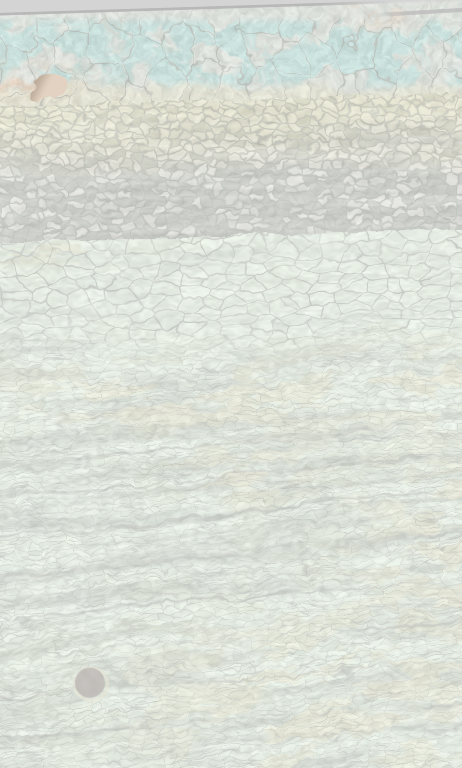
Give the GLSL for this texture, as a Shadertoy shader.

```glsl
// Weathered painted board: a turquoise flaking strip, a band of small chips,
// and pale mint paint whose cracks flatten into rising wood grain.
// Cracks are stretched Voronoi edges; stains and grain are value noise.

const vec3 MINT = vec3(0.9, 0.932, 0.898);
const vec3 SAGE = vec3(0.825, 0.85, 0.82);
const vec3 GREY = vec3(0.775, 0.785, 0.765);
const vec3 CREAM = vec3(0.91, 0.905, 0.835);
const vec3 TURQUOISE = vec3(0.775, 0.875, 0.86);
const vec3 PEACH = vec3(0.89, 0.82, 0.755);

float hash(vec2 p) {
  vec3 q = fract(p.xyx * 0.1031);
  q += dot(q, q.yzx + 33.33);
  return fract((q.x + q.y) * q.z);
}

float noise(vec2 p) {
  vec2 i = floor(p), f = fract(p);
  f = f * f * (3.0 - 2.0 * f);
  return mix(mix(hash(i), hash(i + vec2(1, 0)), f.x),
             mix(hash(i + vec2(0, 1)), hash(i + 1.0), f.x), f.y);
}

float fbm(vec2 p) {
  float sum = 0.0, amp = 0.533;
  for (int i = 0; i < 4; i++) {
    sum += amp * noise(p);
    p = p * 2.03 + 17.1;
    amp *= 0.5;
  }
  return sum;
}

vec2 wobble(vec2 p) { return vec2(noise(p), noise(p + 37.0)) - 0.5; }

vec2 seed(vec2 cell) { return 0.05 + 0.9 * vec2(hash(cell), hash(cell + 71.7)); }

// Stretched Voronoi: x = distance to the edge in canvas units, y = cell hash
vec2 cells(vec2 p, vec2 scale) {
  vec2 q = p * scale + 40.0, base = floor(q), f = q - base, nearest, id;
  float best = 8.0, edge = 8.0;
  for (int k = 0; k < 9; k++) {
    vec2 g = vec2(k % 3 - 1, k / 3 - 1), r = g + seed(base + g) - f;
    if (dot(r, r) < best) { best = dot(r, r); nearest = r; id = base + g; }
  }
  for (int k = 0; k < 25; k++) {
    vec2 g = vec2(k % 5 - 2, k / 5 - 2), r = g + seed(base + g) - f, d = r - nearest;
    if (dot(d, d) > 1e-4)
      edge = min(edge, 0.5 * dot(nearest + r, d) / length(d * scale));
  }
  return vec2(edge, hash(id + 5.3));
}

float line(float d, float halfWidth, float px) {
  return 1.0 - smoothstep(halfWidth - 0.5 * px, halfWidth + 0.7 * px, abs(d));
}

float spot(vec2 p, float x, float y, float rx, float ry) {
  vec2 d = (p - vec2(x, y)) / vec2(rx, ry);
  return exp(-dot(d, d));
}

// Top strip: flaking turquoise, rim lines and a square nail hole
vec3 flakingStrip(vec2 p, float px) {
  vec2 q = p + 0.016 * wobble(p * 45.0) + 0.007 * wobble(p * 140.0);
  vec2 c = cells(q, vec2(25, 20));
  float blue = smoothstep(0.42, 0.56, fbm(q * vec2(32, 38)) + 0.2 * (c.y - 0.5));
  blue *= smoothstep(0.018, 0.035, p.y) * smoothstep(0.126, 0.1, p.y);
  vec3 col = mix(vec3(0.865, 0.88, 0.86), TURQUOISE, 0.85 * blue);
  float warm = spot(p, 0.02, 0.112, 0.1, 0.024) + spot(p, 0.49, 0.017, 0.035, 0.016);
  col = mix(col, PEACH, min(warm, 1.0) * smoothstep(0.3, 0.65, fbm(p * 50.0)));
  col = mix(col, CREAM - 0.015, 0.7 * smoothstep(0.106, 0.122, q.y));
  float crack = line(c.x, 0.0012 * noise(p * 60.0), px) * smoothstep(0.018, 0.03, p.y);
  col = mix(col, GREY - 0.03, 0.8 * crack);
  col += 0.15 * (fbm(q * 150.0) - 0.5);
  float rim = p.y - 0.0185 + 0.031 * p.x;
  col = mix(col, vec3(0.83), smoothstep(0.004, -0.003, rim));
  col = mix(col, vec3(0.69), 0.8 * line(rim, 0.0016, px) * smoothstep(0.54, 0.4, p.x));
  float corner = line(p.y - 0.049 + 0.06 * p.x, 0.0025, px);
  col = mix(col, vec3(0.72), 0.7 * corner * smoothstep(0.48, 0.53, p.x));
  float hole = length(max(abs(q - vec2(0.06, 0.116)) - vec2(0.012, 0.01), 0.0)) - 0.007;
  vec3 inside = mix(PEACH - 0.14, PEACH, smoothstep(0.042, 0.062, p.x + 0.5 * (p.y - 0.116)));
  return mix(col, inside, smoothstep(px, -px, hole));
}

// Small raised chips, cream above and grey below, lit from one side
vec3 chipBand(vec2 p, float px) {
  vec2 q = p + 0.009 * wobble(p * 75.0) + 0.004 * wobble(p * 190.0);
  vec2 c = cells(q, vec2(64, 100));
  float depth = smoothstep(0.14, 0.25, p.y + 0.07 * (fbm(p * vec2(6, 50)) - 0.5));
  vec3 ground = mix(CREAM - 0.06, GREY + 0.025, depth);
  vec3 chip = mix(CREAM, vec3(0.89, 0.89, 0.875), depth);
  float worn = smoothstep(0.15, 0.7, c.y + 0.45 * (0.6 - depth));
  vec3 col = mix(ground, chip, worn * smoothstep(0.0006, 0.0026, c.x));
  col = mix(col, GREY - 0.02, 0.65 * line(c.x, 0.0006, px));
  float relief = noise(q * vec2(110, 170)) - noise((q + 0.0025) * vec2(110, 170));
  return col + 0.07 * relief + 0.09 * (fbm(p * vec2(9, 140)) - 0.5);
}

// Main field: coarse cracks above, fine flat cracks and grain below
vec3 mintField(vec2 p, float px) {
  float bend = 0.016 * (noise(p * vec2(6, 9)) - 0.5) + 0.006 * noise(p * 32.0);
  float slope = mix(0.03, 0.1, smoothstep(0.32, 0.62, p.y));
  vec2 g = p + vec2(0, slope * p.x + bend);
  vec2 w = g + 0.007 * wobble(p * 60.0) + 0.003 * wobble(p * 170.0);
  float fine = smoothstep(0.4, 0.48, p.y + 0.09 * (fbm(p * 11.0) - 0.5));
  vec2 big = cells(w, vec2(34, 60)), small = cells(w, vec2(52, 135));
  float grain = fbm(g * vec2(5, 95));
  vec3 col = mix(MINT, SAGE, smoothstep(0.35, 0.75, grain) * mix(0.4, 0.85, fine));
  float stain = 0.15 + spot(p, 0.54, 0.49, 0.1, 0.045) + spot(p, 0.32, 0.62, 0.08, 0.04)
    + spot(p, 0.24, 0.52, 0.25, 0.05) + spot(p, 0.6, 0.7, 0.13, 0.12)
    + spot(p, 0.05, 0.33, 0.12, 0.014) + spot(p, 0.42, 0.92, 0.25, 0.12);
  col = mix(col, CREAM - 0.005, 0.7 * min(stain, 1.0) * smoothstep(0.4, 0.6, fbm(w * vec2(22, 65))));
  col += 0.03 * (mix(big.y, small.y, fine) - 0.5);
  float strength = 0.45 + 0.55 * noise(p * 40.0);
  float crack = mix(line(big.x, 0.0008, px), 0.85 * line(small.x, 0.0003, px), fine);
  col = mix(col, GREY, 0.9 * strength * crack);
  // Thin wandering splits along the grain
  float split = abs(fbm(w * vec2(8, 62)) - 0.5);
  col = mix(col, GREY, 0.6 * fine * strength * smoothstep(0.03, 0.0, split));
  // Long broken streaks climbing to the right
  for (float k = 0.0; k < 8.0; k++) {
    float d = w.y - slope * p.x - 0.603 - 0.05 * k - 0.012 * hash(vec2(k, 3)) + (0.118 - 0.008 * k) * p.x;
    float broken = smoothstep(0.3, 0.7, noise(vec2(p.x * 8.0 + 9.0 * k, k)));
    col = mix(col, GREY, 0.6 * broken * line(d, 0.003 * grain, 2.0 * px));
  }
  return col + 0.07 * (noise(w * vec2(130, 290)) - 0.5);
}

void mainImage(out vec4 fragColor, in vec2 fragCoord) {
  float px = 1.0 / iResolution.y;
  vec2 p = vec2(fragCoord.x, iResolution.y - fragCoord.y) * px; // y runs down
  float rough = 0.012 * (fbm(p * 35.0) - 0.5);
  float mintEdge = p.y - 0.315 + 0.03 * p.x + rough;
  vec3 col;
  if (p.y - 0.137 + 0.025 * p.x + rough < 0.0) col = flakingStrip(p, px);
  else if (mintEdge < 0.0) col = chipBand(p, px);
  else col = mintField(p, px);
  col = mix(col, GREY, 0.4 * line(mintEdge + 0.002, 0.002, 2.0 * px));
  // Round knot with a pale lower rim
  float knot = length(p - vec2(0.117, 0.889)) - 0.0195;
  col = mix(col, CREAM, 0.6 * line(length(p - vec2(0.119, 0.891)) - 0.021, 0.002, 2.0 * px));
  vec3 wood = vec3(0.765, 0.75, 0.735) + 0.04 * (fbm(p * 90.0) - 0.5);
  fragColor = vec4(mix(col, wood, smoothstep(px, -px, knot)), 1);
}
```
